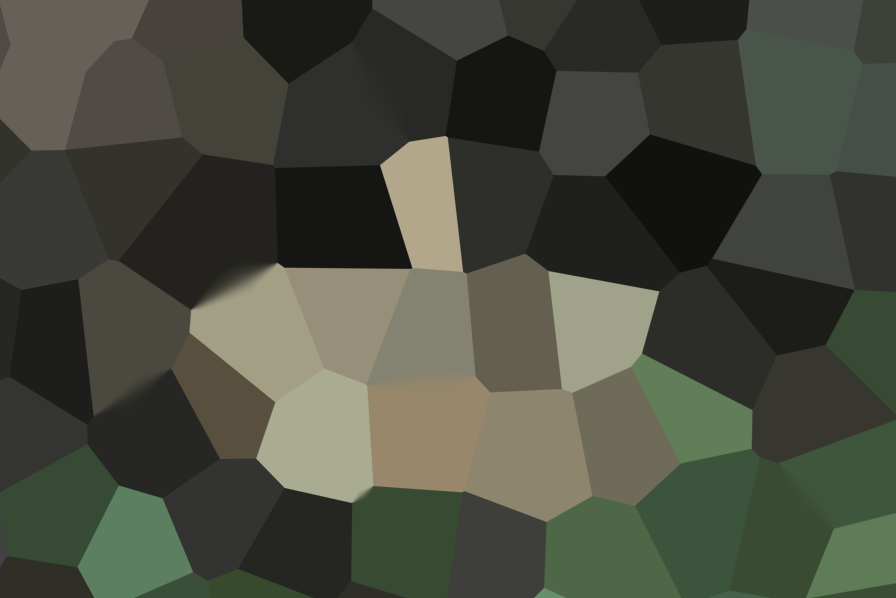
Give the GLSL for this background, as a Shadertoy shader.

```glsl
// Flat Voronoi facets: charcoal above, a warm glow in the centre, greens below.
#define CELL vec2(0.155, 0.178)  // mean facet size, in canvas heights
#define JITTER 0.86              // seed irregularity
#define SEED 17.0                // layout variation
#define EDGE 0.8                 // half width of a crisp edge, in pixels
#define SOFT 0.3                 // spread of the few blurred edges
#define SOFT_SHARE 0.05          // fraction of borders that are blurred
#define GLOW_CENTER vec2(0.68, 0.39)
#define GLOW_RADIUS vec2(0.42, 0.27)

vec3 hash3(vec2 p) {
    vec3 q = fract(vec3(p.xyx + SEED) * vec3(0.1031, 0.1030, 0.0973));
    q += dot(q, q.yxz + 33.33);
    return fract((q.xxy + q.yzz) * q.zyx);
}

vec2 seedPoint(vec2 id) {
    return (id + 0.5 + JITTER * (hash3(id).xy - 0.5)) * CELL;
}

// Near-black to grey, with slight olive, neutral or violet hues
vec3 charcoal(float tone, float hue) {
    vec3 tint = mix(vec3(1.03, 1.0, 0.84), vec3(0.97, 1.0, 0.97), hue);
    vec3 color = mix(0.065, 0.29, tone) * tint;
    return hue > 0.93 ? vec3(0.27, 0.24, 0.285) : color;
}

// Brown and taupe up to cream
vec3 warm(float tone, float hue) {
    vec3 dark = mix(vec3(0.32, 0.28, 0.22), vec3(0.44, 0.43, 0.36), hue);
    vec3 middle = mix(vec3(0.52, 0.42, 0.30), vec3(0.62, 0.62, 0.55), hue);
    vec3 pale = mix(vec3(0.77, 0.73, 0.62), vec3(0.63, 0.66, 0.55), hue);
    vec3 color = mix(dark, middle, smoothstep(0.05, 0.5, tone));
    return mix(color, pale, smoothstep(0.5, 0.85, tone));
}

// Deep moss to pale leaf green, yellowish or bluish
vec3 green(float tone, float hue) {
    vec3 deep = mix(vec3(0.23, 0.29, 0.16), vec3(0.21, 0.29, 0.21), hue);
    vec3 pale = mix(vec3(0.42, 0.54, 0.38), vec3(0.40, 0.58, 0.44), hue);
    return mix(deep, pale, tone * tone);
}

vec3 facetColor(vec2 id) {
    vec2 p = seedPoint(id);
    vec3 rnd = hash3(id + 71.0);
    // Evenly spread tones keep the palette shares stable
    float tone = fract(dot(id, vec2(0.7549, 0.5698)) + 0.12 * rnd.x);

    vec3 color = charcoal(tone, rnd.y);
    // Pale corners: taupe at upper left, grey-green at upper right
    float taupe = smoothstep(0.28, 0.12, distance(p, vec2(0.12, 0.97)));
    float sage = smoothstep(0.26, 0.12, distance(p, vec2(1.38, 0.80)));
    color = mix(color, vec3(0.40, 0.375, 0.345), taupe);
    color = mix(color, vec3(0.31, 0.36, 0.32), sage * 0.85);

    // The green field reaches higher on the right
    float fieldTop = mix(0.24, 0.48, smoothstep(0.3, 1.0, p.x));
    float field = 0.82 * smoothstep(0.07, -0.05, p.y - fieldTop);
    if (rnd.z < field) color = green(tone, rnd.y);

    float glow = 1.0 - length((p - GLOW_CENTER) / GLOW_RADIUS);
    if (rnd.x < smoothstep(-0.1, 0.25, glow) * 0.93) color = warm(tone, rnd.y);
    return color;
}

void mainImage(out vec4 fragColor, in vec2 fragCoord) {
    float pixel = 1.0 / iResolution.y;
    vec2 p = fragCoord * pixel;
    vec2 home = floor(p / CELL);

    // Three nearest seeds
    vec3 dist = vec3(9.0);
    vec2 idA = home, idB = home;
    for (int y = -2; y <= 2; y++)
    for (int x = -2; x <= 2; x++) {
        vec2 id = home + vec2(x, y);
        float d = distance(p, seedPoint(id));
        if (d < dist.x) {
            dist = vec3(d, dist.xy);
            idB = idA;
            idA = id;
        } else if (d < dist.y) {
            dist = vec3(dist.x, d, dist.y);
            idB = id;
        } else {
            dist.z = min(dist.z, d);
        }
    }

    // Distance to the border between the two nearest facets
    float gap = distance(seedPoint(idA), seedPoint(idB));
    float border = (dist.y * dist.y - dist.x * dist.x) / (2.0 * gap);

    // A few borders blur in the middle and sharpen towards their corners
    float blurred = step(hash3(idA + idB + 131.0).x, SOFT_SHARE);
    float width = EDGE * pixel + blurred * SOFT * (dist.z - dist.x);

    vec3 color = mix(facetColor(idB), facetColor(idA),
                     smoothstep(-width, width, border));
    fragColor = vec4(color, 1.0);
}
```
